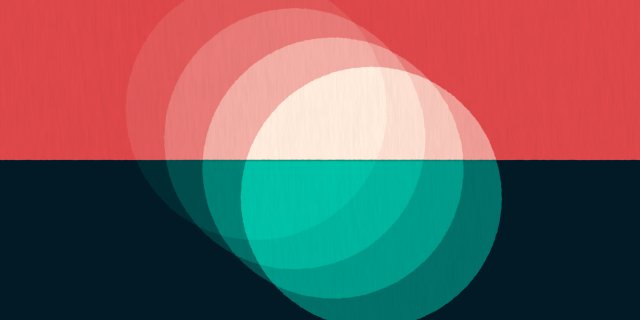
This background is drawn by a Shadertoy shader. Its source:

```glsl
#define DISC_COUNT 4
#define FIRST_CENTER vec2(-0.199, 0.658)
#define DISC_STEP vec2(0.1198, -0.0916)
#define DISC_RADIUS 0.4076
#define DISC_WEIGHTS vec4(0.10, 0.20, 0.31, 0.51)
#define HORIZON 0.5
#define SKY_RED vec3(0.868, 0.280, 0.288)
#define SKY_CREAM vec3(0.998, 0.930, 0.870)
#define SEA_NAVY vec3(0.004, 0.102, 0.145)
#define SEA_TEAL vec3(0.000, 0.765, 0.665)
#define GRAIN 0.055
#define EDGE_WOBBLE 0.0022

float hash(vec2 p) {
    return fract(sin(dot(p, vec2(127.1, 311.7))) * 43758.5453);
}

float noise(vec2 p) {
    vec2 cell = floor(p);
    vec2 f = fract(p);
    f = f * f * (3.0 - 2.0 * f);
    float low = mix(hash(cell), hash(cell + vec2(1.0, 0.0)), f.x);
    float high = mix(hash(cell + vec2(0.0, 1.0)), hash(cell + 1.0), f.x);
    return mix(low, high, f.y);
}

// Long, slightly slanted paper fibres mixed with fine speckle, centred on zero
float paperGrain(vec2 p) {
    p.x += 0.04 * p.y;
    float fibres = noise(p * vec2(170.0, 14.0)) + noise(p * vec2(310.0, 40.0) + 37.0);
    float speckle = noise(p * 330.0 + 71.0);
    return 0.4 * fibres + 0.2 * speckle - 0.5;
}

// Summed weight of the overlapping discs, compressed in the brightest part
float discLight(vec2 p, float softness) {
    float light = 0.0;
    for (int i = 0; i < DISC_COUNT; i++) {
        vec2 center = FIRST_CENTER + float(i) * DISC_STEP;
        float d = length(p - center) - DISC_RADIUS;
        light += DISC_WEIGHTS[i] * (1.0 - smoothstep(-softness, softness, d));
    }
    return min(light, mix(0.61, light, 0.73));
}

void mainImage(out vec4 fragColor, in vec2 fragCoord) {
    float pixel = 1.0 / iResolution.y;
    vec2 p = (fragCoord - vec2(0.5 * iResolution.x, 0.0)) * pixel;

    // Rough printed edges
    vec2 wobble = vec2(noise(p * 150.0), noise(p * 150.0 + 19.0)) - 0.5;
    float light = discLight(p + EDGE_WOBBLE * wobble, 0.8 * pixel);

    // Two halves, each blending from its ground to its light colour
    float above = p.y - HORIZON + 0.5 * EDGE_WOBBLE * wobble.y;
    vec3 sky = mix(SKY_RED, SKY_CREAM, light);
    vec3 sea = mix(SEA_NAVY, SEA_TEAL, light);
    vec3 color = mix(sea, sky, smoothstep(-0.7 * pixel, 0.7 * pixel, above));

    // Thin shaded seam, then grain
    float seam = 1.0 - smoothstep(0.0, 0.0025 + pixel, abs(above + 0.001));
    color *= 1.0 - 0.25 * seam * light;
    color *= 1.0 + GRAIN * paperGrain(p);

    fragColor = vec4(clamp(color, 0.0, 1.0), 1.0);
}
```
